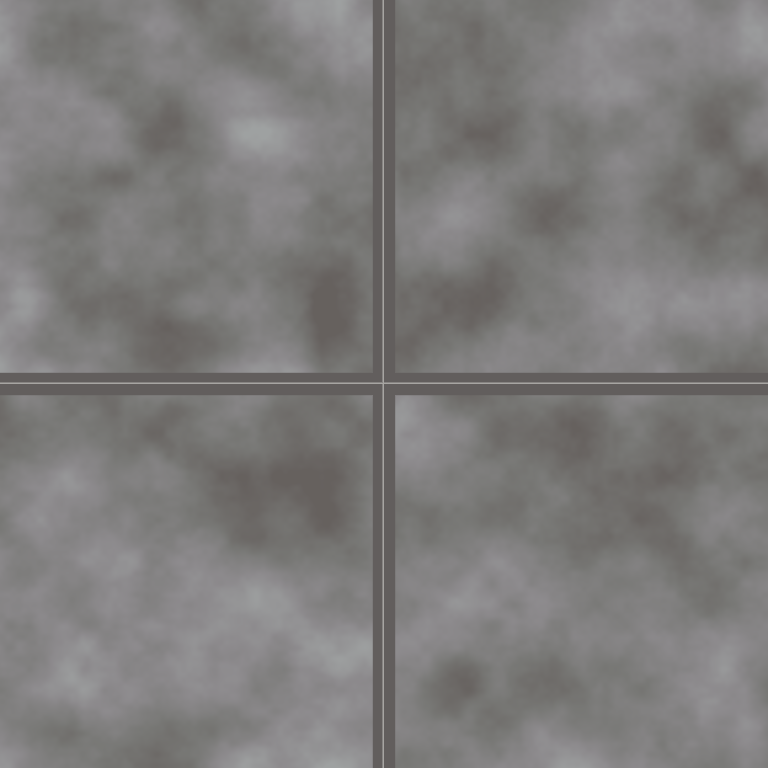
This texture is drawn by a Shadertoy shader. Its source:

```glsl
// Four mottled grey stone panels, two by two, split by dark joints with a fine light line.

const vec3 STONE_DARK  = vec3(0.40, 0.38, 0.37);
const vec3 STONE_OLIVE = vec3(0.47, 0.47, 0.46);
const vec3 STONE_MAUVE = vec3(0.55, 0.54, 0.55);
const vec3 STONE_LIGHT = vec3(0.62, 0.63, 0.63);
const vec3 JOINT_COLOR = vec3(0.385, 0.37, 0.365);
const vec3 LINE_COLOR  = vec3(0.66, 0.65, 0.64);

const float PANELS = 2.0;             // panels across and down
const float CLOUD_CELLS = 4.5;        // coarsest noise cells per panel
const float JOINT_HALF = 0.0146;      // half widths, in canvas units
const float LINE_HALF = 0.00098;
const vec2 JOINT_CENTER = vec2(0.5);
const vec2 LINE_CENTER = vec2(0.499, 0.501);

float hash(vec2 p) {
    return fract(sin(dot(p, vec2(127.1, 311.7))) * 43758.5453);
}

// Smoothly interpolated value noise
float valueNoise(vec2 p) {
    vec2 cell = floor(p);
    vec2 f = fract(p);
    vec2 u = f * f * (3.0 - 2.0 * f);
    float low  = mix(hash(cell), hash(cell + vec2(1.0, 0.0)), u.x);
    float high = mix(hash(cell + vec2(0.0, 1.0)), hash(cell + vec2(1.0)), u.x);
    return mix(low, high, u.y);
}

// Normalised sum of octaves, 0 to 1
float fbm(vec2 p) {
    float sum = 0.0, total = 0.0, amplitude = 0.5;
    for (int i = 0; i < 5; i++) {
        sum += amplitude * valueNoise(p);
        total += amplitude;
        p = p * 2.0 + vec2(17.3, 9.1);
        amplitude *= 0.5;
    }
    return sum / total;
}

// Four-stop colour ramp
vec3 stoneColor(float tone) {
    vec3 color = mix(STONE_DARK, STONE_OLIVE, clamp((tone - 0.20) / 0.23, 0.0, 1.0));
    color = mix(color, STONE_MAUVE, clamp((tone - 0.43) / 0.22, 0.0, 1.0));
    return mix(color, STONE_LIGHT, clamp((tone - 0.65) / 0.20, 0.0, 1.0));
}

// Antialiased cross formed by a vertical and a horizontal stripe
float crossMask(vec2 uv, vec2 center, float halfWidth, float pixel) {
    vec2 d = abs(uv - center);
    return clamp((halfWidth - min(d.x, d.y)) / pixel + 0.5, 0.0, 1.0);
}

void mainImage(out vec4 fragColor, in vec2 fragCoord) {
    vec2 uv = fragCoord / iResolution.xy;
    float pixel = 1.0 / min(iResolution.x, iResolution.y);

    // Each panel samples its own patch of clouds
    vec2 panel = floor(uv * PANELS);
    vec2 local = fract(uv * PANELS);
    vec2 seed = panel * vec2(37.0, 53.0) + 5.0;
    vec3 color = stoneColor(fbm(local * CLOUD_CELLS + seed));

    // Joint, then the light line inside it
    color = mix(color, JOINT_COLOR, crossMask(uv, JOINT_CENTER, JOINT_HALF, pixel));
    color = mix(color, LINE_COLOR, crossMask(uv, LINE_CENTER, LINE_HALF, pixel));

    fragColor = vec4(color, 1.0);
}
```
